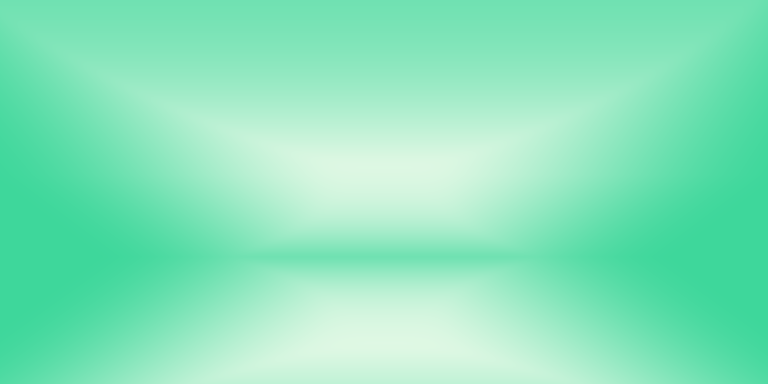
Give the GLSL for this background, as a Shadertoy shader.

```glsl
// Soft mint studio backdrop: two pale glows split by a dark horizon, with creased side walls.
#define HORIZON 0.331
#define WALL_GLOW 0.544
#define FLOOR_GLOW 0.120
#define CENTER_SHIFT 0.004
#define SIDE_REACH 1.055
#define CREASE_SOFTNESS 0.04
#define PALE vec3(0.894, 0.976, 0.902)
#define MINT vec3(0.243, 0.843, 0.608)

// Maximum with a rounded crease
float softMax(float a, float b) {
    float h = max(CREASE_SOFTNESS - abs(a - b), 0.0) / CREASE_SOFTNESS;
    return max(a, b) + 0.25 * CREASE_SOFTNESS * h * h;
}

// Shade of the ceiling and the front floor, growing away from a glow
float outerShade(float distanceFromGlow) {
    float s = max(distanceFromGlow, 0.0) / 0.271;
    return 0.8 * (1.0 - exp(-pow(s, 1.4)));
}

// Dark band that fades on both sides of the horizon
float horizonShade(float height) {
    float width = height > 0.0 ? 0.098 : 0.089;
    return 0.7 * exp(-pow(abs(height) / width, 1.25));
}

// Side walls, reaching furthest inwards at the horizon
float sideShade(float x, float height) {
    float bend = WALL_GLOW - HORIZON;
    float upperSlope = x < 0.0 ? 0.83 : 0.65;
    float recede = height > 0.0
        ? 1.34 * min(height, bend) + upperSlope * max(height - bend, 0.0)
        : -1.4 * height;
    return smoothstep(0.0, SIDE_REACH, abs(x) + 0.286 - recede);
}

void mainImage(out vec4 fragColor, in vec2 fragCoord) {
    // Canvas height is one unit; x is measured from the middle
    vec2 p = vec2(fragCoord.x - 0.5 * iResolution.x, fragCoord.y) / iResolution.y;
    p.x -= CENTER_SHIFT;
    float height = p.y - HORIZON;

    // The darkest surface wins, leaving bright creases between them
    float outer = max(outerShade(p.y - WALL_GLOW), outerShade(FLOOR_GLOW - p.y));
    float shade = softMax(outer, horizonShade(height));
    shade = softMax(shade, sideShade(p.x, height));

    fragColor = vec4(mix(PALE, MINT, clamp(shade, 0.0, 1.0)), 1.0);
}
```
